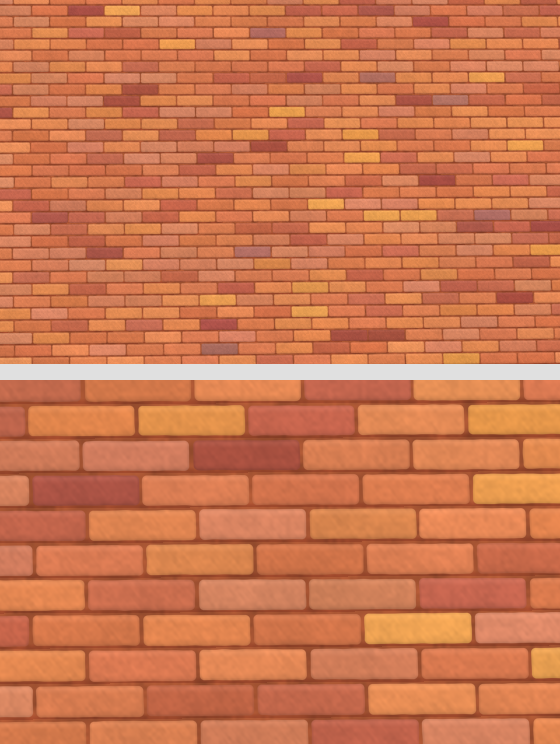
Top: the whole. Bottom: its middle third, enlarged.
Write a WebGL 1 fragment shader that draws this texture.

```glsl
precision highp float;

uniform vec2 u_resolution;

// Layout, in units of the canvas height
const float ROWS = 32.6;          // rows per height at the top edge
const float ROW_GROWTH = 1.6;     // rows lost towards the bottom
const float ROW_OFFSET = 0.45;
const float COLUMNS = 10.05;      // bricks per unit of width
const float COLUMN_GROWTH = 0.3;
const float COLUMN_OFFSET = 0.36;
const float TILT = 0.0105;        // rise of the lower rows to the right
const vec2 JOINT = vec2(0.0018, 0.0023);  // half widths of the joints
const float CORNER = 0.0042;
const float WOBBLE = 0.0007;
const float GRAIN = 0.065;

const vec3 ORANGE = vec3(0.885, 0.535, 0.325);
const vec3 CORAL = vec3(0.840, 0.470, 0.305);
const vec3 PINK = vec3(0.835, 0.510, 0.375);
const vec3 RED = vec3(0.765, 0.405, 0.300);
const vec3 MAROON = vec3(0.665, 0.325, 0.270);
const vec3 MAUVE = vec3(0.690, 0.425, 0.380);
const vec3 AMBER = vec3(0.910, 0.610, 0.315);
const vec3 MORTAR = vec3(0.640, 0.325, 0.195);
const vec3 SHADOW = vec3(0.560, 0.245, 0.150);

float hash(vec2 p) {
  return fract(sin(dot(p, vec2(127.1, 311.7))) * 43758.5453);
}

float noise(vec2 p) {
  vec2 i = floor(p);
  vec2 f = fract(p);
  f = f * f * (3.0 - 2.0 * f);
  return mix(mix(hash(i), hash(i + vec2(1.0, 0.0)), f.x),
             mix(hash(i + vec2(0.0, 1.0)), hash(i + vec2(1.0)), f.x), f.y);
}

float roundedBox(vec2 p, vec2 halfSize, float radius) {
  vec2 q = abs(p) - halfSize + radius;
  return length(max(q, 0.0)) + min(max(q.x, q.y), 0.0) - radius;
}

// Weighted choice of the fired clay colour
vec3 clayColor(vec2 id) {
  float pick = hash(id + 3.7);
  vec3 c = ORANGE;
  c = mix(c, CORAL, step(0.29, pick));
  c = mix(c, PINK, step(0.57, pick));
  c = mix(c, RED, step(0.75, pick));
  c = mix(c, MAROON, step(0.90, pick));
  c = mix(c, MAUVE, step(0.945, pick));
  c = mix(c, AMBER, step(0.962, pick));
  vec3 tint = vec3(hash(id + 11.3), hash(id + 23.9), hash(id + 41.1)) - 0.5;
  return c + 0.025 * tint + 0.045 * (hash(id + 57.3) - 0.5);
}

void main() {
  vec2 p = gl_FragCoord.xy / u_resolution.y;
  float pixel = 1.0 / u_resolution.y;

  // Running bond with slightly taller and wider bricks lower down
  float depth = (1.0 - p.y) * (1.0 + TILT * p.x);
  float rowPos = ROWS * depth - ROW_GROWTH * depth * depth - ROW_OFFSET;
  float row = floor(rowPos);
  float density = COLUMNS - COLUMN_GROWTH * depth;
  float slip = 0.06 * (hash(vec2(row, 7.0)) - 0.5);
  float colPos = p.x * density - COLUMN_OFFSET + slip
               + 0.5 * mod(row + 1.0, 2.0);
  vec2 id = vec2(floor(colPos), row);

  // Brick shape with uneven edges
  vec2 cell = vec2(1.0 / density, 1.0 / (ROWS - 2.0 * ROW_GROWTH * depth));
  vec2 local = (fract(vec2(colPos, rowPos)) - 0.5) * cell;
  vec2 shift = (vec2(hash(id + 71.0), hash(id + 83.0)) - 0.5) * WOBBLE;
  vec2 halfSize = 0.5 * cell - JOINT;
  float d = roundedBox(local + shift, halfSize, CORNER);
  d += WOBBLE * (noise(p * 110.0) - 0.5);
  float brick = 1.0 - smoothstep(-0.6 * pixel, 0.9 * pixel, d);

  // Clay: blotches, fine grain and slanted scratches
  vec2 slant = vec2(p.x + 0.8 * p.y, p.y - 0.8 * p.x);
  float blotch = noise(p * 42.0 + id * 5.3) - 0.5;
  float grain = noise(p * 260.0) - 0.5;
  float scratch = noise(slant * vec2(330.0, 75.0) + id) - 0.5;
  vec3 clay = clayColor(id);
  clay *= 1.0 + 0.05 * blotch + GRAIN * grain + 0.045 * scratch;
  clay *= 1.0 + 0.06 * (noise(p * 4.0 + 9.0) - 0.5);

  // Lit upper edge, dim lower edge and soft rim
  float side = local.y / halfSize.y;
  clay += 0.035 * smoothstep(0.45, 0.85, -side);
  clay *= 1.0 - 0.07 * smoothstep(0.5, 1.0, side);
  clay *= 1.0 - 0.07 * smoothstep(-0.0025, 0.0, d);

  // Mortar, darkest under each course
  float under = smoothstep(0.75, 1.1, side);
  vec3 mortar = mix(MORTAR, SHADOW, 0.7 * under);
  mortar *= 1.0 + 0.22 * (noise(p * 70.0) - 0.5) + 0.1 * grain;

  gl_FragColor = vec4(clamp(mix(mortar, clay, brick), 0.0, 1.0), 1.0);
}
```
